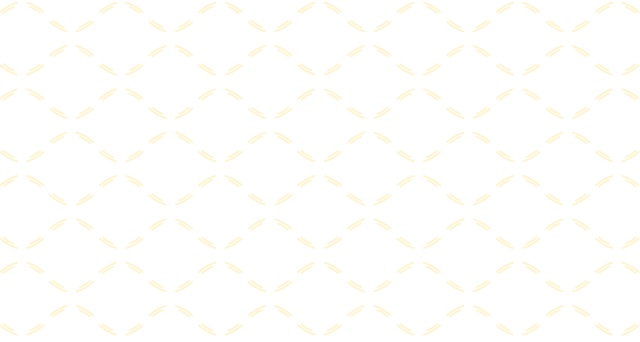
Reproduce this pattern procedurally as a WebGL 2 fragment shader.

```glsl
#version 300 es
precision highp float;
// Rows of dashed double-line waves, alternate rows mirrored, cream on white.

#define HALF_WAVES 12.90    // crest-to-trough spans across the canvas
#define ROW_PITCH 0.8735    // row spacing, in spans
#define FIRST_CREST 0.442   // offset of the first extremum, in spans
#define LINE_WIDTH 0.039
#define OUTER_RADIUS 0.862
#define INNER_RADIUS 0.806
#define OUTER_ANGLES vec2(0.302, 0.740)
#define INNER_ANGLES vec2(0.412, 0.698)
#define ARC_CENTER vec2(-0.652, -0.535)
#define PAPER vec3(1.0)
#define CREAM vec3(1.0, 0.955, 0.815)

uniform vec2 u_resolution;
out vec4 fragColor;

// Distance to a round-capped arc; angles run clockwise from straight up.
float arcDistance(vec2 p, float radius, vec2 angles) {
    float a = clamp(atan(p.x, p.y), angles.x, angles.y);
    return length(p - radius * vec2(sin(a), cos(a))) - 0.5 * LINE_WIDTH;
}

void main() {
    // One unit is the span between a crest and the next trough.
    float pixel = HALF_WAVES / u_resolution.x;
    vec2 p = gl_FragCoord.xy * pixel;
    p.x -= FIRST_CREST;
    p.y /= ROW_PITCH;

    vec2 cell = floor(p);
    vec2 q = (fract(p) - 0.5) * vec2(1.0, ROW_PITCH);

    // Mirror every other cell so the crest is always on the left.
    if (mod(cell.x + cell.y, 2.0) < 0.5) q.x = -q.x;
    // The trough half is the crest half turned around the cell center.
    if (q.x > 0.0) q = -q;

    // Long outer dash with a shorter parallel dash inside it.
    vec2 local = q - ARC_CENTER;
    float d = min(arcDistance(local, OUTER_RADIUS, OUTER_ANGLES),
                  arcDistance(local, INNER_RADIUS, INNER_ANGLES));

    float coverage = clamp(0.5 - d / pixel, 0.0, 1.0);
    fragColor = vec4(mix(PAPER, CREAM, coverage), 1.0);
}
```
